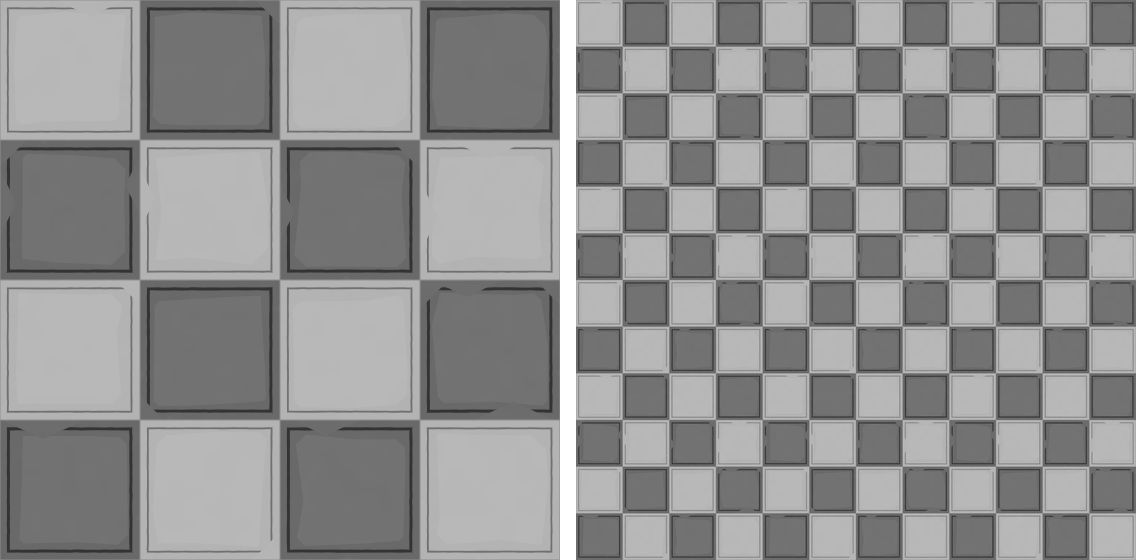
Left, the tile; right, the same tile 3 across and 3 down.
Write a WebGL 2 fragment shader that draws this pattern.

```glsl
#version 300 es
precision highp float;
// Checkerboard of light and dark stone tiles, each with an engraved square
// frame and a raised face cut as an uneven polygon. Every side and corner
// gets hashed chips; all randomness is keyed per tile, so the sheet wraps.

#define TILES 4.0
#define LIGHT_FRAME_WIDTH 0.013
#define DARK_FRAME_WIDTH 0.021
#define FRAME_HALF vec2(0.448, 0.447)
#define FACE_INSET 0.085
#define FACE_JITTER 0.085
#define DENT_CHANCE 0.11
#define CORNER_CHANCE 0.09
#define NICK_CHANCE 0.55
#define WOBBLE 0.003
#define GRAIN 0.006
#define SEED 3.0

uniform vec2 u_resolution;
out vec4 fragColor;

const vec3 LIGHT_FACE = vec3(0.720);
const vec3 LIGHT_RIM  = vec3(0.702);
const vec3 LIGHT_LINE = vec3(0.440);
const vec3 DARK_FACE  = vec3(0.447);
const vec3 DARK_RIM   = vec3(0.412);
const vec3 DARK_LINE  = vec3(0.200);

float hash(vec2 p) {
    return fract(sin(dot(p, vec2(127.1, 311.7))) * 43758.5453);
}

// Random value number k of one tile
float tileRandom(vec2 tile, float k) {
    return hash(tile + vec2(17.3, 5.1) * (k + SEED));
}

// Value noise that wraps after 'period' lattice steps
float wrapNoise(vec2 p, float period) {
    vec2 i = floor(p), f = fract(p);
    f = f * f * (3.0 - 2.0 * f);
    vec2 a = mod(i, period), b = mod(i + 1.0, period);
    return mix(mix(hash(a), hash(vec2(b.x, a.y)), f.x),
               mix(hash(vec2(a.x, b.y)), hash(b), f.x), f.y);
}

// Coverage of the region where d > 0
float fill(float d, float pixel) {
    return clamp(d / pixel + 0.5, 0.0, 1.0);
}

// Triangle standing on a side: s.x is depth into the tile, s.y runs along it
float wedge(vec2 s, float center, float halfWidth, float depth) {
    float slope = depth / halfWidth;
    return (depth - slope * abs(s.y - center) - s.x) / sqrt(1.0 + slope * slope);
}

void main() {
    vec2 uv = gl_FragCoord.xy / u_resolution;
    vec2 grid = uv * TILES;
    vec2 tile = mod(floor(grid), TILES);
    vec2 f = fract(grid);
    float pixel = TILES / min(u_resolution.x, u_resolution.y);

    // Checker weight, smoothed across the joints
    vec2 wave = clamp(sin(3.14159 * grid) / (3.14159 * pixel), -1.0, 1.0);
    float dark = 0.5 + 0.5 * wave.x * wave.y;
    bool isDark = mod(tile.x + tile.y, 2.0) < 0.5;

    // Face outline and damage, gathered over four sides and four corners
    float face = 1.0, chip = -1.0, nick = -1.0;
    for (int i = 0; i < 4; i++) {
        float k = float(i) * 16.0;
        vec2 s = i < 2 ? f : f.yx;
        if ((i & 1) == 1) s.x = 1.0 - s.x;

        // Side of the face: a line bent at one random point
        float bend = mix(0.3, 0.7, tileRandom(tile, k));
        vec3 inset = vec3(tileRandom(tile, k + 1.0), tileRandom(tile, k + 2.0),
                          tileRandom(tile, k + 3.0));
        inset = FACE_INSET + FACE_JITTER * inset * inset;
        float edge = s.y < bend ? mix(inset.x, inset.y, s.y / bend)
                                : mix(inset.y, inset.z, (s.y - bend) / (1.0 - bend));
        face = min(face, s.x - edge);

        // Bevelled corner of the face
        vec2 c = abs(f - vec2(i & 1, i >> 1));
        float diagonal = c.x + c.y;
        face = min(face, 0.707 * (diagonal - 0.21 - 0.11 * tileRandom(tile, k + 4.0)));

        // Broken frame: a wide dent in a side or a cut corner
        if (tileRandom(tile, k + 5.0) < DENT_CHANCE) {
            float center = mix(0.3, 0.7, tileRandom(tile, k + 6.0));
            float size = tileRandom(tile, k + 7.0);
            chip = max(chip, wedge(s, center, mix(0.2, 0.3, size), mix(0.1, 0.14, size)));
        }
        if (tileRandom(tile, k + 8.0) < CORNER_CHANCE)
            chip = max(chip, 0.707 * (mix(0.17, 0.21, tileRandom(tile, k + 9.0)) - diagonal));

        // Small nick at the joint
        if (tileRandom(tile, k + 10.0) < NICK_CHANCE)
            nick = max(nick, wedge(s, mix(0.15, 0.85, tileRandom(tile, k + 11.0)), 0.035, 0.035));
    }

    // Engraved frame with slightly rough edges
    vec2 toFrame = FRAME_HALF - abs(f - vec2(0.4975, 0.5));
    float rough = wrapNoise(uv * 96.0, 96.0) - 0.5;
    float frame = min(toFrame.x, toFrame.y) + WOBBLE * rough;
    float width = isDark ? DARK_FRAME_WIDTH : LIGHT_FRAME_WIDTH;
    float line = fill(frame, pixel) - fill(frame - width, pixel);

    // Layers: rim, nicks, face, frame, chips
    vec3 rimColor = mix(LIGHT_RIM, DARK_RIM, dark);
    vec3 faceColor = mix(LIGHT_FACE, DARK_FACE, dark);
    vec3 chipColor = mix(rimColor, faceColor, 0.4);
    vec3 color = mix(rimColor, chipColor, fill(nick, pixel));
    color = mix(color, faceColor, fill(face, pixel));
    color = mix(color, isDark ? DARK_LINE : LIGHT_LINE, line);
    color = mix(color, chipColor, fill(chip, pixel));
    color += GRAIN * (wrapNoise(uv * 32.0, 32.0) - 0.5);
    fragColor = vec4(color, 1.0);
}
```
